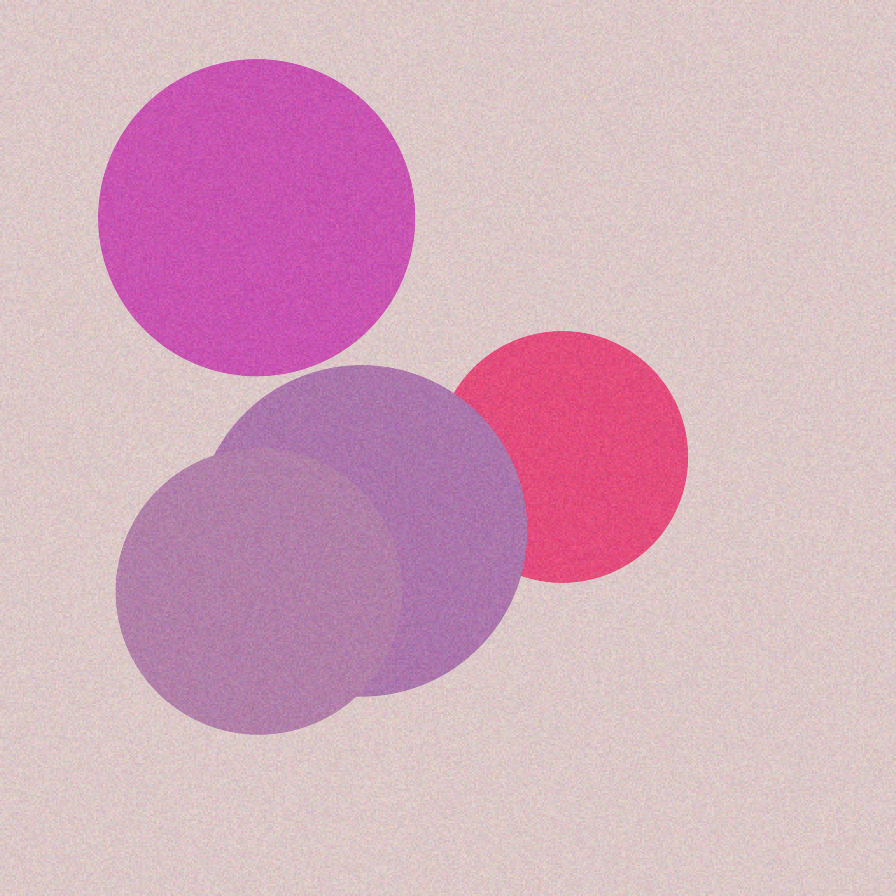
Give the GLSL for this background, as a WebGL 2 fragment shader.

```glsl
#version 300 es
precision highp float;
// Four flat overlapping discs on a pale rose ground, under a fine coloured grain.
// Each disc is a distance function painted back to front with a smooth edge;
// the grain is an integer hash per cell of a grid fixed to the canvas.

uniform vec2 u_resolution;
out vec4 outColor;

const vec3 GROUND = vec3(0.862, 0.785, 0.782);
const int DISC_COUNT = 4;

// Centre x, centre y, radius, in canvas units
const vec3 DISCS[DISC_COUNT] = vec3[](
  vec3(0.2865, 0.757, 0.177),
  vec3(0.6275, 0.490, 0.1405),
  vec3(0.4035, 0.4075, 0.185),
  vec3(0.289, 0.340, 0.160));

const vec3 DISC_COLORS[DISC_COUNT] = vec3[](
  vec3(0.790, 0.330, 0.695),
  vec3(0.892, 0.300, 0.490),
  vec3(0.675, 0.463, 0.672),
  vec3(0.698, 0.502, 0.663));

const float GRAIN_CELLS = 512.0;
const float GRAIN_SHARED = 0.05;  // brightness spread, common to all channels
const float GRAIN_COLOR = 0.07;   // spread of each channel on its own

// Integer hash giving four independent values from 0 to 1
vec4 hash4(uvec2 cell) {
  uvec4 v = uvec4(cell, cell.x ^ 0x9E37u, cell.y + 0x79B9u);
  v = v * 1664525u + 1013904223u;
  for (int i = 0; i < 2; i++) {
    v.x += v.y * v.w;
    v.y += v.z * v.x;
    v.z += v.x * v.y;
    v.w += v.y * v.z;
    v ^= v >> 16u;
  }
  return vec4(v & 0xFFFFu) / 65535.0;
}

float discDistance(vec2 p, vec3 disc) {
  return length(p - disc.xy) - disc.z;
}

void main() {
  float side = min(u_resolution.x, u_resolution.y);
  vec2 p = (gl_FragCoord.xy - 0.5 * u_resolution) / side + 0.5;
  float halfEdge = 0.5 / side;

  // Discs, back to front
  vec3 color = GROUND;
  for (int i = 0; i < DISC_COUNT; i++) {
    float coverage = 1.0 - smoothstep(-halfEdge, halfEdge, discDistance(p, DISCS[i]));
    color = mix(color, DISC_COLORS[i], coverage);
  }

  // Grain, shifted to stay positive on wide canvases
  vec4 grain = hash4(uvec2(floor((p + 8.0) * GRAIN_CELLS))) - 0.5;
  color += grain.xyz * GRAIN_COLOR + grain.w * GRAIN_SHARED;

  outColor = vec4(clamp(color, 0.0, 1.0), 1.0);
}
```
